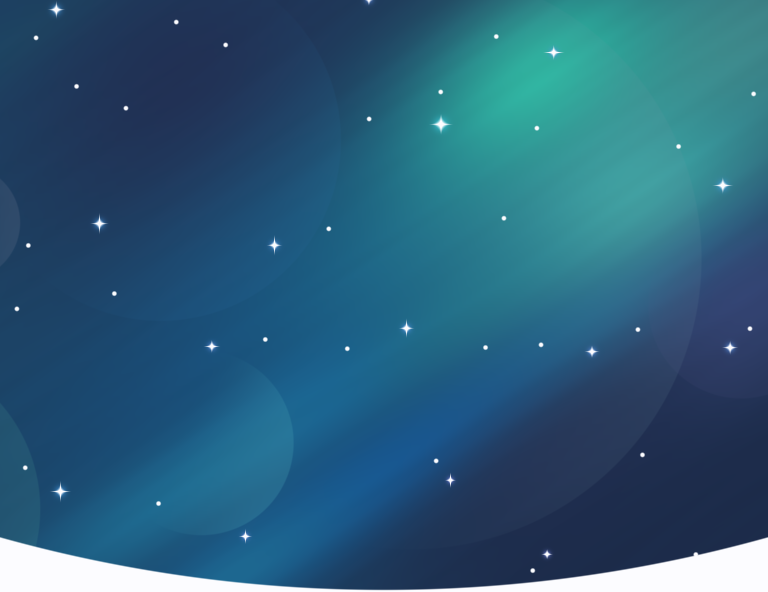
This background is drawn by a Shadertoy shader. Its source:

```glsl
// Night sky with diagonal aurora rays, translucent discs, stars and a curved white lower edge.

#define RAY_ANGLE 0.585      // tilt of the aurora rays, radians
#define RAY_GRAIN 0.035      // strength of the fine streaks
#define DOT_CELL 0.175       // spacing of the dot stars
#define DOT_RADIUS 0.0037
#define DOT_DENSITY 0.70
#define SPARK_CELL 0.27      // spacing of the four-pointed stars
#define SPARK_SIZE 0.017
#define SPARK_DENSITY 0.85
#define RIM_RADIUS 2.411     // curvature of the lower edge
#define RIM_BOTTOM 0.0035    // lowest point of the sky

const vec3 WHITE   = vec3(0.99, 0.99, 1.00);
const vec3 NAVY    = vec3(0.11, 0.17, 0.29);
const vec3 SLATE   = vec3(0.11, 0.26, 0.39);
const vec3 INDIGO  = vec3(0.13, 0.18, 0.32);
const vec3 OCEAN   = vec3(0.09, 0.31, 0.50);
const vec3 AZURE   = vec3(0.08, 0.35, 0.60);
const vec3 LAGOON  = vec3(0.12, 0.43, 0.58);
const vec3 TEAL    = vec3(0.13, 0.47, 0.55);
const vec3 SEA     = vec3(0.25, 0.53, 0.54);
const vec3 MINT    = vec3(0.24, 0.65, 0.64);
const vec3 EMERALD = vec3(0.17, 0.72, 0.63);
const vec3 VIOLET  = vec3(0.22, 0.28, 0.48);
const vec3 CYAN    = vec3(0.25, 0.85, 0.95);

vec2 hash22(vec2 p) {
    vec3 q = fract(vec3(p.xyx) * vec3(0.1031, 0.1030, 0.0973));
    q += dot(q, q.yzx + 33.33);
    return fract((q.xx + q.yz) * q.zy);
}

float gradientNoise(vec2 p) {
    vec2 i = floor(p), f = fract(p);
    vec2 u = f * f * f * (f * (f * 6.0 - 15.0) + 10.0);
    vec2 e = vec2(0.0, 1.0);
    float a = dot(hash22(i) * 2.0 - 1.0, f);
    float b = dot(hash22(i + e.yx) * 2.0 - 1.0, f - e.yx);
    float c = dot(hash22(i + e.xy) * 2.0 - 1.0, f - e.xy);
    float d = dot(hash22(i + e.yy) * 2.0 - 1.0, f - e.yy);
    return mix(mix(a, b, u.x), mix(c, d, u.x), u.y);
}

// Coordinates along (x) and across (y) the rays
vec2 toRay(vec2 p) {
    float c = cos(RAY_ANGLE), s = sin(RAY_ANGLE);
    return vec2(c * p.x + s * p.y, c * p.y - s * p.x);
}

// Soft elliptical glow stretched along the rays
void glow(inout vec3 col, vec2 p, vec2 center, vec2 size, vec3 tint, float opacity) {
    vec2 q = toRay(p - center) / size;
    col = mix(col, tint, opacity * exp(-dot(q, q)));
}

// Translucent disc that brightens towards one side
void disc(inout vec3 col, vec2 p, vec2 center, float radius, vec2 side, vec3 tint, float opacity) {
    vec2 q = p - center;
    float px = 1.0 / iResolution.y;
    float mask = 1.0 - smoothstep(-px, px, length(q) - radius);
    col = mix(col, tint, opacity * mask * smoothstep(-0.3, 1.0, dot(q / radius, side)));
}

// Four-pointed star with a coloured halo
void sparkle(inout vec3 col, vec2 q, float size, vec3 halo) {
    vec2 a = abs(q) / size;
    float body = 1.0 - smoothstep(0.6, 1.05, sqrt(a.x) + sqrt(a.y));
    col = mix(col, halo, 0.65 * exp(-5.0 * dot(a, a)));
    col = mix(col, WHITE, body);
}

vec3 aurora(vec2 p) {
    vec3 col = mix(SLATE, NAVY, smoothstep(0.3, 0.95, p.x));
    glow(col, p, vec2(0.068, 0.949), vec2(0.20, 0.05), vec3(0.11, 0.32, 0.41), 0.6);
    glow(col, p, vec2(0.338, 0.848), vec2(0.34, 0.26), INDIGO, 0.95);
    // Wide fields
    glow(col, p, vec2(0.643, 0.560), vec2(0.65, 0.20), OCEAN, 0.95);
    glow(col, p, vec2(0.880, 0.695), vec2(0.42, 0.24), TEAL, 0.85);
    glow(col, p, vec2(1.252, 0.915), vec2(0.40, 0.24), SEA, 0.95);
    // Rays
    glow(col, p, vec2(0.677, 0.222), vec2(0.50, 0.08), AZURE, 0.9);
    glow(col, p, vec2(0.541, 0.323), vec2(0.18, 0.07), AZURE, 0.8);
    glow(col, p, vec2(0.300, 0.170), vec2(0.34, 0.075), LAGOON, 0.9);
    glow(col, p, vec2(0.400, 0.030), vec2(0.22, 0.06), LAGOON, 0.8);
    glow(col, p, vec2(0.914, 0.560), vec2(0.40, 0.075), TEAL, 0.7);
    glow(col, p, vec2(1.049, 0.492), vec2(0.25, 0.07), LAGOON, 0.7);
    // Bright crests and dark lower right
    glow(col, p, vec2(1.083, 0.679), vec2(0.20, 0.13), MINT, 0.9);
    glow(col, p, vec2(0.914, 0.873), vec2(0.22, 0.13), EMERALD, 0.95);
    glow(col, p, vec2(1.252, 0.492), vec2(0.20, 0.13), VIOLET, 0.85);
    glow(col, p, vec2(0.964, 0.255), vec2(0.26, 0.11), INDIGO, 0.8);
    return col * (1.0 + RAY_GRAIN * gradientNoise(toRay(p) * vec2(3.0, 45.0)));
}

void stars(inout vec3 col, vec2 p) {
    float px = 1.0 / iResolution.y;
    // Dots, one jittered star per cell
    vec2 cell = floor(p / DOT_CELL);
    vec2 q = p - (cell + 0.5 + 0.8 * (hash22(cell + 7.0) - 0.5)) * DOT_CELL;
    float lit = step(hash22(cell + 41.0).x, DOT_DENSITY);
    col = mix(col, WHITE, lit * (1.0 - smoothstep(-px, px, length(q) - DOT_RADIUS)));
    // Sparkles on a wider grid
    cell = floor(p / SPARK_CELL);
    q = p - (cell + 0.5 + 0.7 * (hash22(cell + 19.0) - 0.5)) * SPARK_CELL;
    vec2 rnd = hash22(cell + 63.0);
    vec3 halo = mix(vec3(0.45, 0.50, 0.90), vec3(0.25, 0.65, 0.95), rnd.y);
    if (rnd.x < SPARK_DENSITY) sparkle(col, q, SPARK_SIZE * (0.8 + 0.4 * rnd.y), halo);
    sparkle(col, p - vec2(0.745, 0.790), SPARK_SIZE * 1.45, CYAN);
}

void mainImage(out vec4 fragColor, in vec2 fragCoord) {
    vec2 p = fragCoord / iResolution.y;
    float px = 1.0 / iResolution.y;
    vec3 col = aurora(p);
    disc(col, p, vec2(0.694, 0.563), 0.491, vec2(1.0, 0.0), vec3(0.45, 0.60, 0.65), 0.12);
    disc(col, p, vec2(0.271, 0.763), 0.305, vec2(0.8, -0.6), vec3(0.15, 0.40, 0.60), 0.18);
    disc(col, p, vec2(0.340, 0.252), 0.156, vec2(0.9, -0.4), vec3(0.25, 0.60, 0.68), 0.32);
    disc(col, p, vec2(-0.203, 0.140), 0.271, vec2(1.0, 0.0), vec3(0.25, 0.55, 0.55), 0.22);
    disc(col, p, vec2(-0.064, 0.624), 0.098, vec2(1.0, 0.0), vec3(0.40, 0.45, 0.55), 0.25);
    disc(col, p, vec2(1.252, 0.484), 0.157, vec2(-0.4, -0.9), vec3(0.35, 0.35, 0.55), 0.10);
    stars(col, p);
    // White area below the curved edge
    vec2 rimCenter = vec2(0.5 * iResolution.x / iResolution.y, RIM_BOTTOM + RIM_RADIUS);
    col = mix(col, WHITE, smoothstep(-px, px, length(p - rimCenter) - RIM_RADIUS));
    fragColor = vec4(col, 1.0);
}
```
